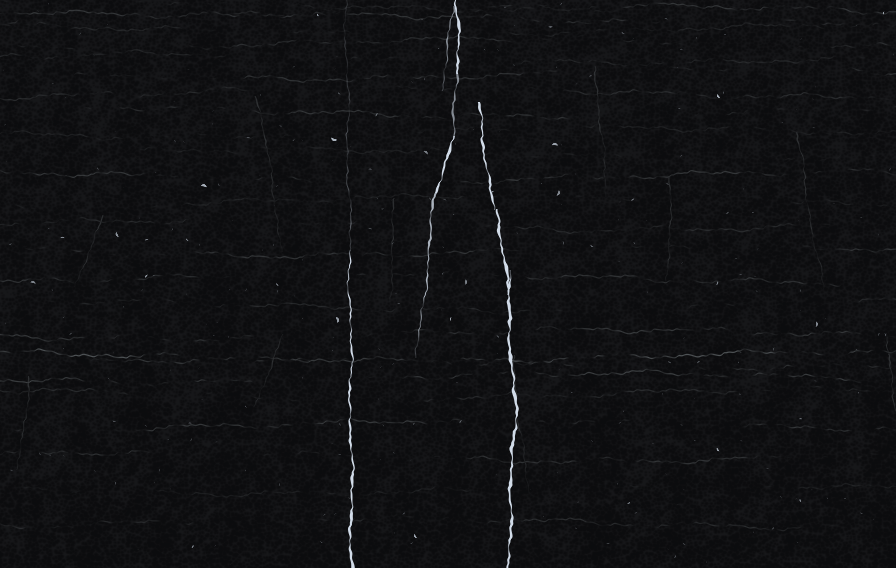
Give the GLSL for this texture, as a WebGL 1 fragment shader.

```glsl
precision highp float;
uniform vec2 u_resolution;

const vec3 BLACK = vec3(0.045, 0.046, 0.053);
const vec3 CHARCOAL = vec3(0.087, 0.089, 0.098);
const vec3 SEAM_GREY = vec3(0.35, 0.37, 0.38);
const vec3 CALCITE = vec3(0.82, 0.86, 0.91);

float hash(vec2 p) {
  return fract(sin(dot(p, vec2(127.1, 311.7))) * 43758.55);
}

vec2 hash2(vec2 p) {
  return vec2(hash(p), hash(p + 37.4));
}

// Distance to the nearest scattered cell point
float cellular(vec2 p) {
  vec2 cell = floor(p);
  float nearest = 2.0;
  for (int j = -1; j <= 1; j++) {
    for (int i = -1; i <= 1; i++) {
      vec2 c = cell + vec2(float(i), float(j));
      nearest = min(nearest, length(c + hash2(c) - p));
    }
  }
  return nearest;
}

// Layered sines that make a line wander and jag
float wander(float t, float seed) {
  float bend = sin(t * 19.0 + seed * 3.1) + 0.5 * sin(t * 47.0 + seed * 7.3);
  float jag = 0.4 * sin(t * 109.0 + seed * 1.7 + 2.0 * bend);
  return bend + jag + 0.25 * sin(t * 241.0 + seed * 5.9 + 3.0 * jag);
}

// Antialiased stroke; lines thinner than a pixel fade instead
float stroke(float d, float halfWidth, float px) {
  float w = max(halfWidth, 0.5 * px);
  return clamp((w - d) / px + 0.5, 0.0, 1.0) * min(1.0, 2.0 * halfWidth / px);
}

// Steep crack from top to bottom, with a half width at each end
float crack(vec2 p, vec2 top, vec2 bottom, vec2 widths, float seed, float px) {
  float t = (top.y - p.y) / (top.y - bottom.y);
  float x = mix(top.x, bottom.x, t) + 0.0025 * wander(p.y * 1.5, seed);
  float swell = 0.78 + 0.3 * sin(p.y * 83.0 + seed) + 0.25 * sin(p.y * 197.0 + seed * 2.0);
  float w = mix(widths.x, widths.y, clamp(t, 0.0, 1.0)) * swell;
  float inside = step(0.0, t) * step(t, 1.0);
  return inside * stroke(abs(p.x - x) * 0.96, w, px);
}

// Broken, nearly level seam
float seam(vec2 p, float level, float seed, float px) {
  float y = level + 0.0035 * wander(p.x * 1.3, seed) + 0.008 * sin(p.x * 4.0 + seed);
  float gate = sin(p.x * 5.3 + seed * 4.0) + 0.8 * sin(p.x * 17.7 + seed * 9.0);
  gate += 0.7 * sin(p.x * 83.0 + seed) + 0.5 * sin(p.x * 211.0 + seed * 6.0);
  return smoothstep(-0.6, 2.0, gate) * stroke(abs(p.y - y) * 0.92, 0.001, px);
}

// Sparse tilted flecks, at most one in each grid cell
float flecks(vec2 p, float grid, float chance, float size, float px) {
  vec2 cell = floor(p * grid);
  vec2 rnd = hash2(cell + 5.3);
  vec2 d = p - (cell + 0.2 + 0.6 * rnd) / grid;
  float angle = 6.283 * hash(cell + 19.0);
  d = mat2(cos(angle), sin(angle), -sin(angle), cos(angle)) * d;
  d.x += d.y * d.y * 60.0;
  float r = size * (0.35 + 0.65 * rnd.x * rnd.y);
  float dist = length(d * vec2(2.0, 0.8));
  return step(hash(cell + 71.0), chance) * (0.3 + 0.7 * rnd.y) * stroke(dist, r, px);
}

// Mottled ground with two sizes of grain and weak upright bands
vec3 ground(vec2 p) {
  float fine = cellular(p * vec2(150.0, 170.0));
  float coarse = cellular(p * vec2(53.0, 64.0) + 0.5 * wander(p.y, 2.0));
  float blotch = cellular(p * vec2(15.0, 19.0) + 0.3 * wander(p.x, 5.0));
  float band = 0.5 + 0.5 * sin(p.x * 58.0 + p.y * 3.0 + 2.0 * sin(p.x * 9.0));
  float tone = 0.4 * fine + 0.28 * coarse + 0.2 * blotch + 0.07 * band + 0.06 * p.y;
  return mix(BLACK, CHARCOAL, smoothstep(0.27, 0.72, tone));
}

void main() {
  float px = 1.0 / u_resolution.y;
  vec2 p = gl_FragCoord.xy * px;
  float aspect = u_resolution.x * px;
  vec3 color = ground(p);

  // Faint seams, crowded toward the top
  float seams = 0.0;
  for (int i = 0; i < 24; i++) {
    float k = float(i);
    float level = 0.99 - 0.97 * pow(k / 24.0, 1.5);
    seams = max(seams, seam(p, level, k * 2.37 + 1.0, px) * (0.2 + 0.35 * hash(vec2(k, 3.0))));
  }
  seams = max(seams, 0.85 * seam(p, 0.372, 8.2, px));
  seams = max(seams, 0.6 * seam(p, 0.335, 3.6, px));

  // Scattered upright hairlines
  for (int i = 0; i < 10; i++) {
    float k = float(i);
    vec2 rnd = hash2(vec2(k, 11.0));
    vec2 top = vec2((k + rnd.x) * 0.1 * aspect, 0.25 + 0.7 * rnd.y);
    vec2 bottom = top + vec2(0.12 * (rnd.x - 0.5), -0.1 - 0.2 * rnd.x);
    seams = max(seams, 0.4 * crack(p, top, bottom, vec2(0.0011, 0.0004), k, px));
  }
  color = mix(color, SEAM_GREY, seams);

  // Bright cracks: left, forked centre and long right
  vec2 q = vec2(p.x - 0.5 * aspect, p.y);
  float veins = 0.35 * crack(q, vec2(-0.18, 1.0), vec2(-0.173, 0.56), vec2(0.0003, 0.0009), 1.0, px);
  veins = max(veins, crack(q, vec2(-0.173, 0.56), vec2(-0.169, 0.0), vec2(0.0008, 0.0024), 1.0, px));
  veins = max(veins, crack(q, vec2(0.014, 1.0), vec2(0.018, 0.87), vec2(0.0022, 0.0018), 4.0, px));
  veins = max(veins, 0.6 * crack(q, vec2(0.018, 0.87), vec2(0.008, 0.76), vec2(0.0018, 0.0014), 4.0, px));
  veins = max(veins, 0.6 * crack(q, vec2(0.012, 0.99), vec2(-0.012, 0.84), vec2(0.0017, 0.0004), 7.0, px));
  veins = max(veins, crack(q, vec2(0.008, 0.76), vec2(-0.022, 0.66), vec2(0.0021, 0.0019), 4.0, px));
  veins = max(veins, 0.8 * crack(q, vec2(-0.022, 0.66), vec2(-0.055, 0.37), vec2(0.002, 0.0003), 4.0, px));
  veins = max(veins, crack(q, vec2(0.054, 0.82), vec2(0.08, 0.63), vec2(0.0018, 0.0018), 9.0, px));
  veins = max(veins, crack(q, vec2(0.088, 0.632), vec2(0.105, 0.49), vec2(0.0019, 0.0025), 2.0, px));
  veins = max(veins, crack(q, vec2(0.105, 0.49), vec2(0.118, 0.28), vec2(0.0025, 0.0025), 2.0, px));
  veins = max(veins, crack(q, vec2(0.118, 0.28), vec2(0.105, 0.0), vec2(0.0025, 0.002), 2.0, px));
  veins = max(veins, crack(q, vec2(0.114, 0.525), vec2(0.107, 0.48), vec2(0.0008, 0.0016), 5.0, px));

  // Flecks and fine dust
  veins = max(veins, 0.8 * flecks(p, 13.0, 0.14, 0.005, px));
  veins = max(veins, 0.3 * flecks(p, 38.0, 0.1, 0.0025, px));
  gl_FragColor = vec4(mix(color, CALCITE, veins), 1.0);
}
```
